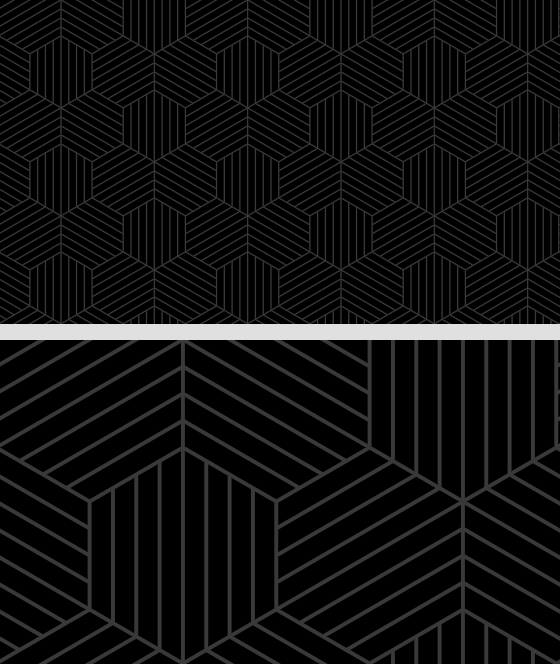
Top, the full canvas; bottom, a detail of the centre.
This pattern is drawn by a WebGL 1 fragment shader. Its source:

```glsl
precision highp float;

uniform vec2 u_resolution;

const float ROOT3 = 1.7320508;
const float HEXES_ACROSS = 9.0;
const float ROWS = 6.0;
const float STRIPES = 8.0;       // stripe gaps per hexagon
const float LINE_WIDTH = 0.021;  // in hexagon widths
const vec2 ORIGIN = vec2(0.98, 0.58);
const vec3 GROUND = vec3(0.0);
const vec3 LINE = vec3(0.225);

vec2 direction(float angle) {
  return vec2(cos(angle), sin(angle));
}

// Offset from the centre of the nearest pointy-top hexagon of width 1.
vec2 hexLocal(vec2 p) {
  vec2 size = vec2(1.0, ROOT3);
  vec2 a = mod(p + 0.5 * size, size) - 0.5 * size;
  vec2 b = mod(p, size) - 0.5 * size;
  return dot(a, a) < dot(b, b) ? a : b;
}

// Three-colouring of the hexagons: 0, 1 or 2, no two neighbours alike.
float hexKind(vec2 centre) {
  float row = floor(centre.y * 2.0 / ROOT3 + 0.5);
  return mod(floor(centre.x - 1.5 * row + 0.5), 3.0);
}

float edgeDistance(vec2 q) {
  vec2 slope = vec2(0.5, 0.5 * ROOT3);
  return 0.5 - max(abs(q.x), dot(abs(q), slope));
}

float stripeDistance(vec2 q, vec2 normal, float count) {
  return abs(fract(dot(q, normal) * count + 0.5) - 0.5) / count;
}

float lineCoverage(float dist, float width, float pixel) {
  return clamp((0.5 * width - dist) / pixel + 0.5, 0.0, 1.0);
}

void main() {
  // One unit is one hexagon width; the canvas holds whole repeats.
  vec2 extent = vec2(HEXES_ACROSS, ROWS * 0.5 * ROOT3);
  vec2 p = gl_FragCoord.xy / u_resolution * extent - ORIGIN;
  float pixel = HEXES_ACROSS / u_resolution.x;

  // Each kind of hexagon turns its stripes by a third of a circle.
  vec2 q = hexLocal(p);
  float angle = hexKind(p - q) * radians(120.0);

  float dist = min(edgeDistance(q), stripeDistance(q, direction(angle), STRIPES));
  vec3 colour = mix(GROUND, LINE, lineCoverage(dist, LINE_WIDTH, pixel));
  gl_FragColor = vec4(colour, 1.0);
}
```
